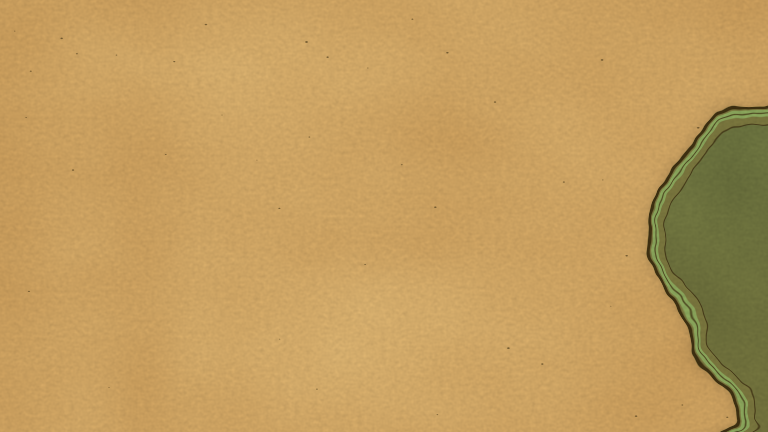
Reproduce this background procedurally as a WebGL 1 fragment shader.

```glsl
precision highp float;
// Weathered parchment with a contour-banded green landmass on the right.

#define SAND_DARK vec3(0.745, 0.565, 0.315)
#define SAND_LIGHT vec3(0.845, 0.695, 0.440)
#define LAND vec3(0.415, 0.435, 0.235)
#define SHORE_OLIVE vec3(0.465, 0.450, 0.235)
#define SHORE_GREEN vec3(0.530, 0.635, 0.350)
#define INK vec3(0.235, 0.180, 0.065)
#define TOP_EDGE 0.246
#define WOBBLE 0.011
#define GRAIN 0.065
#define SPECK_CELL 0.11
#define SPECK_CHANCE 0.24

uniform vec2 u_resolution;

vec2 hash2(vec2 p) {
  vec3 q = fract(p.xyx * vec3(0.1031, 0.1030, 0.0973));
  q += dot(q, q.yzx + 33.33);
  return fract((q.xx + q.yz) * q.zy);
}

float gradientNoise(vec2 p) {
  vec2 i = floor(p), f = fract(p);
  vec2 u = f * f * f * (f * (f * 6.0 - 15.0) + 10.0);
  vec2 e = vec2(1.0, 0.0);
  float a = dot(hash2(i) * 2.0 - 1.0, f);
  float b = dot(hash2(i + e) * 2.0 - 1.0, f - e);
  float c = dot(hash2(i + e.yx) * 2.0 - 1.0, f - e.yx);
  float d = dot(hash2(i + 1.0) * 2.0 - 1.0, f - 1.0);
  return mix(mix(a, b, u.x), mix(c, d, u.x), u.y);
}

float fbm(vec2 p) {
  float sum = 0.0, amp = 1.0;
  for (int i = 0; i < 4; i++) {
    sum += amp * gradientNoise(p);
    p = p * 2.03 + 17.3;
    amp *= 0.5;
  }
  return sum;
}

float glow(vec2 p, vec2 centre, vec2 radius) {
  vec2 q = (p - centre) / radius;
  return exp(-dot(q, q));
}

// Horizontal position of the west coast at depth y below the top
float coastX(float y) {
  return 1.648 - 0.150 * smoothstep(0.220, 0.521, y)
    + 0.097 * smoothstep(0.579, 0.775, y)
    + 0.109 * smoothstep(0.792, 0.954, y)
    - 0.051 * smoothstep(0.972, 1.019, y);
}

float smoothMin(float a, float b, float k) {
  float h = max(k - abs(a - b), 0.0) / k;
  return min(a, b) - 0.25 * h * h * k;
}

// Approximate distance to the coast, positive inland
float landDistance(vec2 p) {
  float slope = (coastX(p.y + 0.012) - coastX(p.y - 0.012)) / 0.024;
  float west = (p.x - coastX(p.y)) / sqrt(1.0 + slope * slope);
  float d = smoothMin(west, p.y - TOP_EDGE, 0.06);
  return d + WOBBLE * (gradientNoise(p * 17.0) + 0.5 * gradientNoise(p * 37.0 + 5.0));
}

float stroke(float d, float centre, float halfWidth, float aa) {
  return 1.0 - smoothstep(halfWidth - aa, halfWidth + aa, abs(d - centre));
}

// Broad stains and paler worn patches
vec3 parchment(vec2 p) {
  float tone = 0.50 + 0.20 * fbm(p * vec2(3.0, 4.0) + 4.0);
  tone += 0.25 * glow(p, vec2(0.85, 0.76), vec2(0.48, 0.21));
  tone += 0.17 * glow(p, vec2(0.68, 0.22), vec2(0.38, 0.22));
  tone -= 0.22 * glow(p, vec2(1.00, 0.29), vec2(0.13, 0.09));
  tone -= 0.20 * glow(p, vec2(0.92, 0.56), vec2(0.22, 0.08));
  tone -= 0.20 * glow(p, vec2(0.33, 0.86), vec2(0.08, 0.24));
  tone -= 0.16 * glow(p, vec2(0.32, 0.40), vec2(0.10, 0.18));
  tone -= 0.20 * glow(p, vec2(1.55, 0.88), vec2(0.20, 0.25));
  tone -= 0.22 * glow(p, vec2(1.70, 0.00), vec2(0.30, 0.12));
  tone -= 0.22 * glow(p, vec2(0.00, 0.50), vec2(0.12, 0.60));
  tone -= 0.16 * glow(p, vec2(0.37, 0.00), vec2(0.20, 0.10));
  return mix(SAND_DARK, SAND_LIGHT, clamp(tone, 0.0, 1.0));
}

// Sparse dark flecks, one candidate per cell
float specks(vec2 p, float aa) {
  vec2 cell = floor(p / SPECK_CELL);
  vec2 centre = (cell + 0.1 + 0.8 * hash2(cell + 31.0)) * SPECK_CELL;
  vec2 pick = hash2(cell + 83.0);
  float radius = mix(0.0008, 0.0024, pick.y);
  float r = length((p - centre) * vec2(0.8, 1.2));
  return step(pick.x, SPECK_CHANCE) * (1.0 - smoothstep(radius - aa, radius + aa, r));
}

void main() {
  vec2 p = vec2(gl_FragCoord.x, u_resolution.y - gl_FragCoord.y) / u_resolution.y;
  float aa = 0.7 / u_resolution.y;
  float d = landDistance(p);

  // Sand, slightly shaded beside the coast
  vec3 sand = parchment(p) * (1.0 - 0.10 * exp(-max(-d, 0.0) / 0.012));

  // Land and its shore bands
  vec3 land = LAND + vec3(0.012, -0.012, -0.012) * (p.y - 0.5) * 2.0;
  land *= 1.0 + 0.08 * fbm(p * 5.0);
  land = mix(SHORE_OLIVE, land, smoothstep(0.041 - aa, 0.041 + aa, d));
  land = mix(land, SHORE_GREEN, stroke(d, 0.0175, 0.0075, aa));
  land = mix(land, INK, 0.75 * stroke(d, 0.0180, 0.0013, aa));
  land = mix(land, INK, 0.80 * stroke(d, 0.0415, 0.0013, aa));
  land = mix(land, INK, stroke(d, 0.0035, 0.0035, aa));
  vec3 color = mix(sand, land, smoothstep(-aa, aa, d));

  // Paper fibre and flecks
  float fibre = gradientNoise(p * vec2(75.0, 115.0)) + 0.7 * gradientNoise(p * 151.0 + 9.0);
  color *= 1.0 + GRAIN * fibre;
  color = mix(color, INK, 0.6 * specks(p, aa));
  gl_FragColor = vec4(color, 1.0);
}
```
